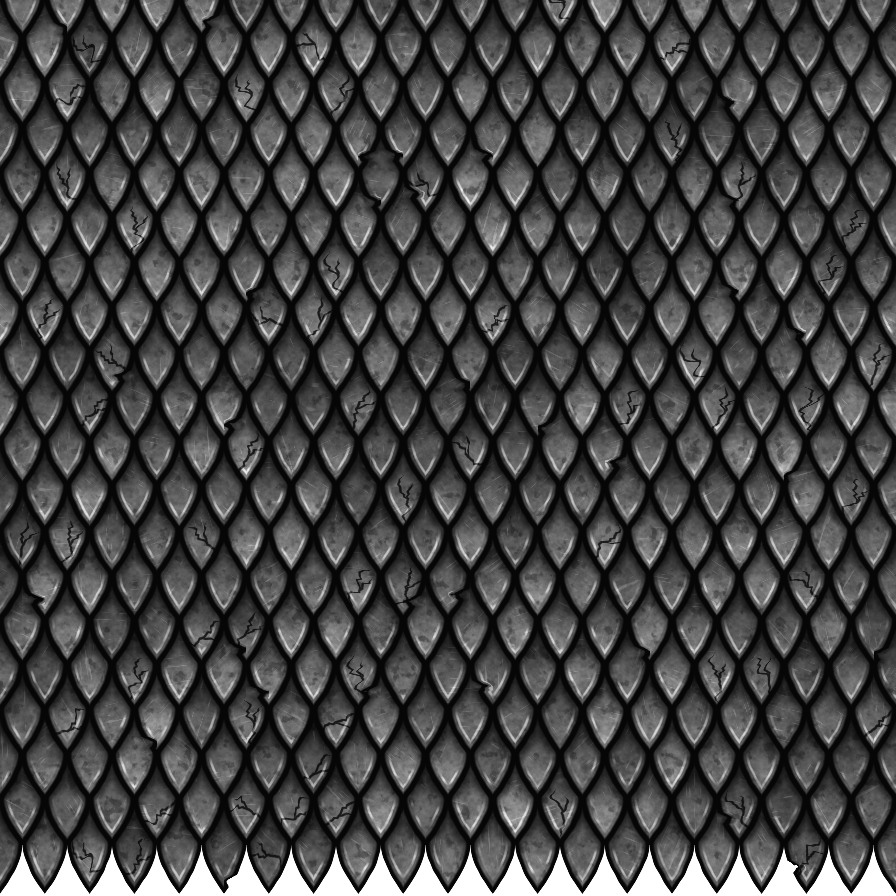
This pattern is drawn by a Shadertoy shader. Its source:

```glsl
float hash(vec2 p) {
    return fract(sin(dot(p, vec2(127.1, 311.7))) * 43758.5453);
}

float noise(vec2 p) {
    vec2 i = floor(p), f = fract(p);
    f = f * f * (3.0 - 2.0 * f);
    return mix(mix(hash(i), hash(i + vec2(1, 0)), f.x),
               mix(hash(i + vec2(0, 1)), hash(i + vec2(1, 1)), f.x), f.y);
}

float fbm(vec2 p) {
    float sum = 0.0, amp = 0.5;
    for (int i = 0; i < 4; i++) {
        sum += amp * noise(p);
        p = mat2(1.6, 1.2, -1.2, 1.6) * p + 7.3;
        amp *= 0.5;
    }
    return sum;
}

mat2 rotate(float a) {
    return mat2(cos(a), sin(a), -sin(a), cos(a));
}

// Column of the scale nearest to x; odd rows shift by half a scale
float column(float x, float row) {
    float shift = 0.5 * mod(row, 2.0);
    return round(x - shift) + shift;
}

// Half width of a scale, t running from its tip (0) to its widest point (1)
float halfWidth(float t, float side, vec2 id, vec2 p) {
    float w = 0.5 - 0.5 * pow(1.0 - t, 1.65);
    w += 0.12 * t * (1.0 - t) * (noise(p * 5.0) - 0.5);
    float notch = max(0.0, 1.0 - abs(t - mix(0.2, 0.6, hash(id + 3.1))) / 0.13);
    float chipped = step(0.9, hash(id + 5.7)) * step(0.0, side * (hash(id + 8.2) - 0.5));
    return w - 0.17 * chipped * notch * (0.6 + 0.8 * noise(p * 14.0));
}

// Branching hairline across one scale
float crack(vec2 q, vec2 id) {
    q = rotate(2.4 * (hash(id + 1.9) - 0.5)) * (q - vec2(0.1 * hash(id) - 0.05, 0.7));
    float bend = 0.35 * (noise(vec2(q.y * 5.0, 9.0 * hash(id))) - 0.5)
               + 0.1 * (noise(vec2(q.y * 17.0, id.x)) - 0.5);
    float trunk = abs(q.x + bend) + 0.2 * max(0.0, abs(q.y) - 0.4);
    float fork = abs(q.x + bend - 0.9 * q.y) + 0.3 * max(0.0, -q.y);
    fork += 0.3 * max(0.0, q.y - 0.25) + step(q.y, 0.0);
    return 1.0 - smoothstep(0.012, 0.045, min(trunk, fork));
}

void mainImage(out vec4 fragColor, in vec2 fragCoord) {
    // One unit is one scale across and one row up; the lowest row hangs longer
    vec2 p = 20.0 * fragCoord / iResolution.xy - vec2(0.0, 0.14);
    if (p.y < 1.0) p.y = 1.0 - (1.0 - p.y) / 1.09;
    float pixel = 20.0 / iResolution.y;

    // Upper scale if covered, otherwise the one tucked beneath it
    float row = floor(p.y), t = p.y - row;
    vec2 id = vec2(column(p.x, row), row);
    float x = p.x - id.x;
    float inside = halfWidth(t, x, id, p) - abs(x);
    float h = t, edge, under;
    if (inside > 0.0) {
        edge = inside / sqrt(1.0 + 0.68 * pow(1.0 - t, 1.3));
        under = length(vec2(0.5 - abs(x), 1.0 - t));
    } else {
        under = -inside;
        id = vec2(column(p.x, row - 1.0), row - 1.0);
        x = p.x - id.x;
        h = t + 1.0;
        edge = 0.5 - abs(x);
    }

    // Mottled stone face, darker toward the tucked top
    float blotch = fbm(p * 3.5 + 11.0 * hash(id));
    float grain = fbm(p * 13.0);
    float shade = mix(0.45, 0.21, smoothstep(0.25, 1.9, h));
    shade *= 0.84 + 0.32 * hash(id + 2.3);
    shade *= 0.75 + 0.5 * fbm(p * 0.45 + 4.0);
    shade *= 0.55 + 0.55 * blotch + 0.45 * grain;
    shade *= 1.0 - 0.3 * smoothstep(0.56, 0.72, fbm(p * 5.0 + 31.0));

    // Fine scratches and occasional cracks
    vec2 grind = rotate(6.3 * hash(id + 6.4)) * p;
    shade += 0.1 * smoothstep(0.8, 0.95, noise(grind * vec2(3.0, 26.0)));
    if (hash(id + 4.4) > 0.83) shade *= 1.0 - 0.75 * crack(vec2(x, h), id);

    // Bevelled rim with a worn highlight
    float lower = 1.0 - smoothstep(0.7, 1.15, h);
    shade *= 1.0 - 0.22 * lower * (1.0 - smoothstep(0.14, 0.19, edge));
    float glint = 1.0 - smoothstep(0.01, 0.045, abs(edge - 0.185));
    shade += 0.32 * glint * lower * smoothstep(0.2, 0.75, noise(p * 4.0 + 17.0));

    // Cast shadow and dark outline
    shade *= mix(0.45, 1.0, smoothstep(0.0, 0.32, under));
    float outline = smoothstep(0.06, 0.125, edge) * smoothstep(0.015, 0.07, under);
    shade = mix(0.025, shade, outline);

    // Open ground below the hanging tips
    float ground = 0.0;
    if (row < 0.0) ground = 1.0;
    else if (row < 1.0) ground = smoothstep(-0.5 * pixel, 0.5 * pixel, -inside);
    if (row < 1.0 && inside <= 0.0) shade = 0.025;
    fragColor = vec4(vec3(mix(shade, 1.0, ground)), 1.0);
}
```
